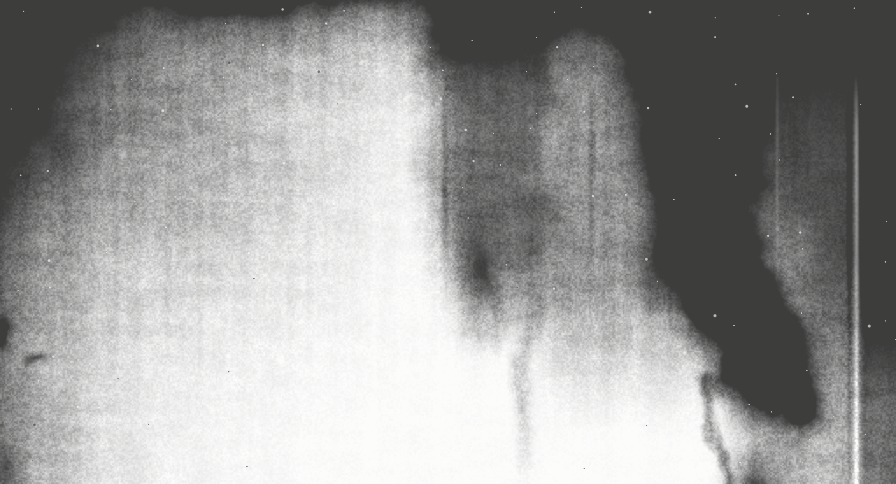
This texture is drawn by a Shadertoy shader. Its source:

```glsl
// Worn monochrome film: a burnt-out white centre, sooty borders and two dark
// smoke plumes. Soft shapes add up an ink density, which is then broken up by
// vertical streaks, woven mottling, grain and cellular dust specks.

const vec3 SOOT = vec3(0.238, 0.238, 0.236);
const vec3 PAPER = vec3(0.988, 0.988, 0.986);

float hash(vec2 p) {
    vec3 q = fract(vec3(p.xyx) * 0.1031);
    q += dot(q, q.yzx + 33.33);
    return fract((q.x + q.y) * q.z);
}

float valueNoise(vec2 p) {
    vec2 cell = floor(p), f = fract(p);
    f = f * f * (3.0 - 2.0 * f);
    float low = mix(hash(cell), hash(cell + vec2(1, 0)), f.x);
    float high = mix(hash(cell + vec2(0, 1)), hash(cell + vec2(1, 1)), f.x);
    return mix(low, high, f.y);
}

// Layered noise centred on zero.
float cloud(vec2 p) {
    float sum = 0.0, amp = 0.5;
    for (int i = 0; i < 5; i++) {
        sum += amp * (valueNoise(p) - 0.5);
        p = mat2(1.6, 1.2, -1.2, 1.6) * p + 7.3;
        amp *= 0.55;
    }
    return sum;
}

float blob(vec2 p, vec2 centre, vec2 radius) {
    vec2 d = (p - centre) / radius;
    return exp(-dot(d, d));
}

float stroke(vec2 p, vec2 a, vec2 b, float width, float softness) {
    vec2 ab = b - a;
    float t = clamp(dot(p - a, ab) / dot(ab, ab), 0.0, 1.0);
    return 1.0 - smoothstep(width - softness, width + softness, length(p - a - ab * t));
}

// Vertical scratch fading out beyond a height range.
float scratch(vec2 p, float x, float width, float bottom, float top) {
    float fade = smoothstep(bottom - 0.1, bottom + 0.1, p.y)
               * (1.0 - smoothstep(top - 0.1, top + 0.1, p.y));
    return exp(-pow((p.x - x) / width, 2.0)) * fade;
}

// One random dot in a fraction of the cells.
float dust(vec2 p, float scale, float chance, float seed) {
    vec2 cell = floor(p * scale) + seed;
    vec2 centre = 0.2 + 0.6 * vec2(hash(cell + 3.1), hash(cell + 8.7));
    float radius = mix(0.0012, 0.0032, pow(hash(cell + 5.3), 3.0)) * scale;
    float d = length(fract(p * scale) - centre);
    return step(hash(cell), chance) * (1.0 - smoothstep(radius * 0.5, radius * 1.4, d));
}

float borderInk(vec2 p) {
    float ink = 0.95 * exp(-(1.0 - p.y) / 0.08);
    ink += 0.75 * exp(-p.x / 0.13);
    ink += 0.45 * blob(p, vec2(0.06, 0.80), vec2(0.19, 0.22));
    ink += 0.38 * blob(p, vec2(0.36, 0.75), vec2(0.34, 0.36));
    return ink;
}

float rightHazeInk(vec2 p) {
    float ink = 0.52 * smoothstep(1.06, 1.20, p.x) * smoothstep(0.08, 0.50, p.y);
    ink += 0.40 * smoothstep(1.46, 1.60, p.x);
    ink += 0.35 * smoothstep(1.765, 1.79, p.x);
    return ink - 0.28 * blob(p, vec2(1.61, 0.46), vec2(0.07, 0.12));
}

float middlePlumeInk(vec2 p) {
    float left = 0.89 + 0.09 * (1.0 - p.y);
    float body = smoothstep(left - 0.08, left + 0.07, p.x)
               * (1.0 - smoothstep(1.07, 1.20, p.x));
    float ragged = 0.08 * cloud(vec2(p.x * 22.0, p.y * 3.0));
    float ink = 0.76 * body * smoothstep(0.23, 0.47, p.y + ragged);
    ink += 0.32 * blob(p, vec2(0.995, 0.40), vec2(0.035, 0.09));
    return ink + 0.28 * blob(p, vec2(1.09, 0.21), vec2(0.018, 0.14));
}

float rightPlumeInk(vec2 p) {
    float ink = 0.85 * stroke(p, vec2(1.40, 1.05), vec2(1.45, 0.48), 0.10, 0.085);
    ink = max(ink, stroke(p, vec2(1.46, 0.46), vec2(1.60, 0.22), 0.085, 0.06));
    ink = max(ink, 0.9 * stroke(p, vec2(1.52, 0.23), vec2(1.64, 0.18), 0.055, 0.04));
    ink += 0.50 * stroke(p, vec2(1.455, 0.22), vec2(1.50, -0.02), 0.008, 0.012);
    return ink + 0.55 * blob(p, vec2(1.55, 0.01), vec2(0.045, 0.05));
}

float surfaceInk(vec2 p) {
    float streaks = 0.35 * sin(p.x * 47.0) + 0.35 * sin(p.x * 113.0 + 2.0 * sin(p.x * 29.0));
    streaks += 2.0 * (valueNoise(vec2(p.x * 75.0, p.y * 2.5)) - 0.5);
    float weave = cloud(p * vec2(14.0, 38.0)) + 0.6 * cloud(p * vec2(70.0, 12.0));
    float grain = valueNoise(p * 190.0) + hash(floor(p * 276.0)) - 1.0;
    return 0.045 * streaks + 0.22 * weave + 0.16 * grain;
}

void mainImage(out vec4 fragColor, in vec2 fragCoord) {
    vec2 p = fragCoord / iResolution.y;
    vec2 smoke = p + 0.07 * vec2(cloud(p * 9.0), cloud(p * 9.0 + 31.0));

    float ink = borderInk(smoke) + rightHazeInk(p);
    ink += middlePlumeInk(smoke) + rightPlumeInk(smoke);
    ink += 0.7 * blob(smoke, vec2(0.02, 0.32), vec2(0.014, 0.03));
    ink += 0.5 * blob(smoke, vec2(0.085, 0.25), vec2(0.018, 0.012));

    // Texture is strongest in the midtones.
    float base = clamp(ink, 0.0, 1.0);
    ink += surfaceInk(p) * (0.12 + 3.4 * base * (1.0 - base));

    // Long scratches
    ink -= 0.38 * scratch(p, 1.770, 0.005, -0.2, 0.80);
    ink += 0.20 * scratch(p, 1.755, 0.005, -0.2, 0.95);
    ink -= 0.12 * scratch(p, 1.606, 0.004, 0.45, 0.85);
    ink += 0.16 * scratch(p, 1.222, 0.006, 0.45, 0.80);
    ink += 0.18 * scratch(p, 0.920, 0.008, 0.50, 0.80);

    // Pale dust on soot, sparse dark dust on paper
    ink = clamp(ink, 0.0, 1.0);
    ink -= 0.65 * ink * dust(p, 16.0, 0.32, 11.0);
    ink += 0.65 * (1.0 - ink) * dust(p, 11.0, 0.12, 47.0);

    fragColor = vec4(mix(PAPER, SOOT, clamp(ink, 0.0, 1.0)), 1.0);
}
```
